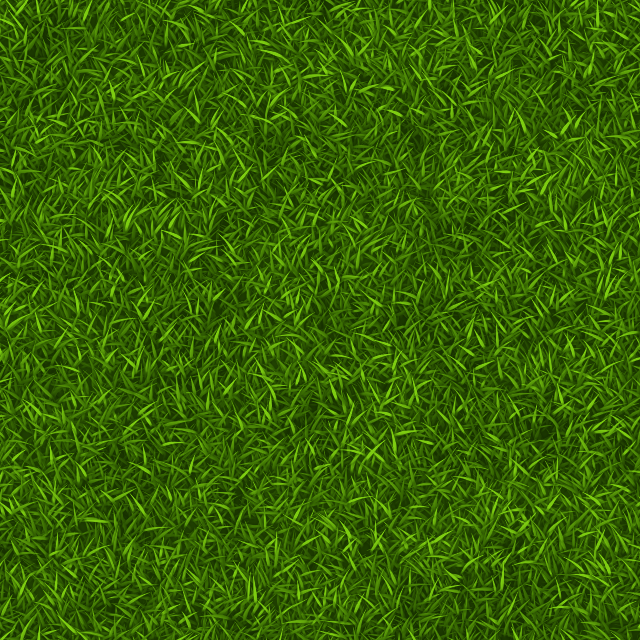
Give the GLSL for this texture, as a Shadertoy shader.

```glsl
// Dense lawn: layers of curved, tapering grass blades, from shaded depths to sunlit tips.

const int LAYERS = 18;
const float CELL = 0.034;        // one blade per cell and layer
const float HALF_WIDTH = 0.0026;
const float SHADOW_REACH = 0.006;
const vec3 SHADE_GREEN = vec3(0.09, 0.19, 0.0);
const vec3 LEAF_GREEN = vec3(0.23, 0.43, 0.01);
const vec3 SUN_GREEN = vec3(0.47, 0.77, 0.06);

// Integer hash: four random values in 0..1
vec4 hash4(ivec4 key) {
    uvec4 v = uvec4(key) * 1664525u + 1013904223u;
    for (int i = 0; i < 2; i++) {
        v.x += v.y * v.w;
        v.y += v.z * v.x;
        v.z += v.x * v.y;
        v.w += v.y * v.z;
        v ^= v >> 16u;
    }
    return vec4(v >> 8u) / exp2(24.0);
}

float valueNoise(vec2 p, int seed) {
    ivec2 c = ivec2(floor(p));
    vec2 f = fract(p);
    f = f * f * (3.0 - 2.0 * f);
    float a = hash4(ivec4(c, seed, 7)).x;
    float b = hash4(ivec4(c + ivec2(1, 0), seed, 7)).x;
    float d = hash4(ivec4(c + ivec2(0, 1), seed, 7)).x;
    float e = hash4(ivec4(c + ivec2(1, 1), seed, 7)).x;
    return mix(mix(a, b, f.x), mix(d, e, f.x), f.y);
}

// Blade space: x = signed distance to the curved spine, y = 0 at root, 1 at tip
vec2 bladeSpace(vec2 p, float angle, float len, float bend) {
    vec2 axis = vec2(sin(angle), cos(angle));
    vec2 side = vec2(axis.y, -axis.x);
    float t = dot(p, axis) / len + 0.5;
    float spine = bend * len * (t * t - 0.33);
    float slope = 2.0 * bend * t;
    return vec2((dot(p, side) - spine) / sqrt(1.0 + slope * slope), t);
}

// Widest below the middle, pointed at the tip
float bladeWidth(float t, float halfWidth) {
    return halfWidth * min(1.0, 1.6 * (1.0 - t)) * mix(0.6, 1.0, min(3.0 * t, 1.0));
}

// Paints one blade and its soft shadow over the tone below
float paintBlade(float tone, vec2 p, vec4 shape, vec4 look, float depth, float softness) {
    float angle = 1.6 * (shape.x + shape.y - 1.0);
    float len = mix(0.030, 0.052, shape.z);
    float bend = sign(angle) * mix(-0.1, 0.42, shape.w);
    vec2 b = bladeSpace(p, angle, len, bend);
    float t = b.y;
    if (t <= 0.0 || t >= 1.0) return tone;

    float width = bladeWidth(t, HALF_WIDTH * mix(0.7, 1.1, look.w));
    float d = abs(b.x);
    float ends = smoothstep(0.0, 0.22, t) * smoothstep(1.0, 0.92, t);
    float shadow = smoothstep(width + SHADOW_REACH, width, d) * ends;
    float cover = clamp((width - d) / softness + 0.5, 0.0, 1.0) * ends;

    float litSide = clamp(-b.x / HALF_WIDTH, -1.0, 1.0);
    float bladeTone = mix(0.20, 0.82, depth) + 0.55 * (look.z * look.z - 0.33)
                    + 0.32 * (t - 0.45) + 0.09 * litSide;
    return mix(tone * (1.0 - 0.27 * shadow), bladeTone, cover);
}

// One layer of scattered blades; lower rows stand in front
float paintLayer(float tone, vec2 p, int layer, float softness) {
    float depth = float(layer) / float(LAYERS - 1);
    vec2 q = p / CELL + float(layer) * vec2(0.37, 0.71);
    ivec2 home = ivec2(floor(q));
    for (int row = 1; row >= -1; row--) {
        for (int col = -1; col <= 1; col++) {
            ivec2 cell = home + ivec2(col, row);
            vec4 shape = hash4(ivec4(cell, layer, 1));
            vec4 look = hash4(ivec4(cell, layer, 2));
            vec2 local = (q - vec2(cell) - look.xy) * CELL;
            tone = paintBlade(tone, local, shape, look, depth, softness);
        }
    }
    return tone;
}

vec3 grassColor(float tone) {
    vec3 lower = mix(SHADE_GREEN, LEAF_GREEN, clamp(2.0 * tone, 0.0, 1.0));
    return mix(lower, SUN_GREEN, clamp(2.0 * tone - 1.0, 0.0, 1.1));
}

void mainImage(out vec4 fragColor, in vec2 fragCoord) {
    vec2 p = fragCoord / iResolution.y;
    float softness = max(1.0 / iResolution.y, 0.001);

    float tone = 0.1;
    for (int layer = 0; layer < LAYERS; layer++) {
        tone = paintLayer(tone, p, layer, softness);
    }

    // Gentle patches of thinner and fuller growth
    tone += 0.12 * (valueNoise(p * 14.0, 3) - 0.5);
    fragColor = vec4(grassColor(tone), 1.0);
}
```
